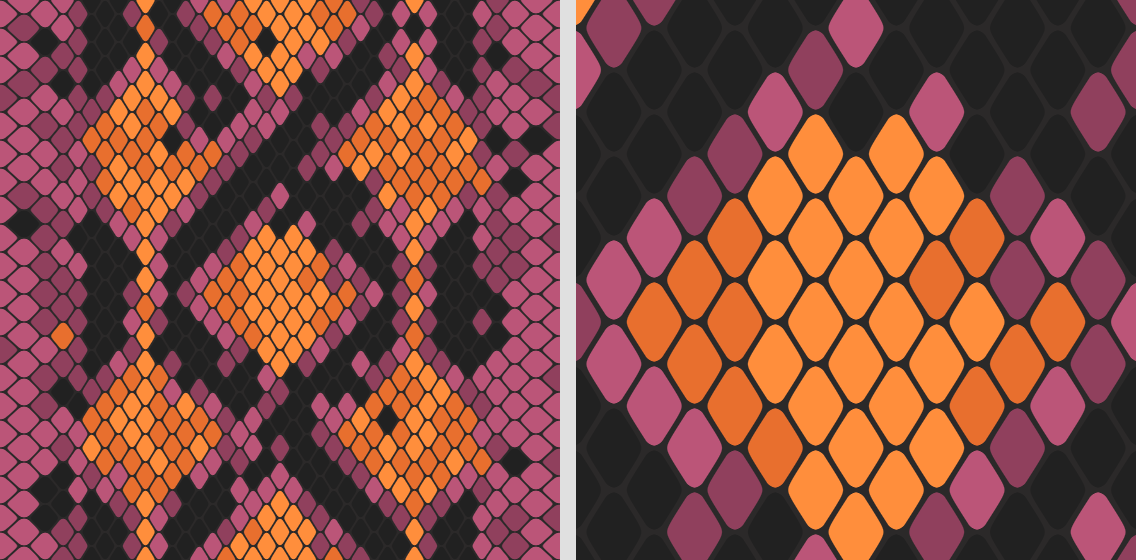
Left, the full canvas; right, a detail of the centre.
A Shadertoy shader for this pattern:

```glsl
// Snake skin: a staggered lattice of rounded hexagonal scales, wider at the sides.
// Each scale is coloured by its diamond distance to the nearest blotch centre,
// giving orange blotches, pink rims and dark bands, with hashed irregularities.

const float PITCH = 0.02402;    // column spacing in the middle
const float STRETCH = 0.00273;  // growth of the spacing past column 15

float hash(vec2 p) {
    vec3 q = fract(vec3(p.xyx) * 0.1031);
    q += dot(q, q.yzx + 33.33);
    return fract((q.x + q.y) * q.z);
}

// Signed column coordinate for a horizontal offset from the centre
float columnAt(float x) {
    float d = abs(x);
    float over = max(d - 15.0 * PITCH, 0.0);
    float tail = (sqrt(PITCH * PITCH + 4.0 * STRETCH * over) - PITCH) / (2.0 * STRETCH);
    return sign(x) * (min(d, 15.0 * PITCH) / PITCH + tail);
}

// Diamond distance to a blotch that recurs every 20 half rows
float blotch(vec2 p) {
    return abs(p.x) + abs(mod(p.y + 10.0, 20.0) - 10.0);
}

// Distance to a rounded flat-topped hexagon; q is in columns and half rows
float scaleDistance(vec2 q, float pitch) {
    float slant = abs(q.x) + 0.68 * sqrt(q.y * q.y + 0.02) - 0.84;
    slant /= length(vec2(1.0 / pitch, 0.68 * 40.0));
    float flatEdge = (abs(q.y) - 1.0) / 40.0;
    vec2 e = vec2(slant, flatEdge) + 0.0045;
    return length(max(e, 0.0)) + min(max(e.x, e.y), 0.0) - 0.0045;
}

vec3 scaleColor(vec2 cell) {
    vec3 black = vec3(0.13, 0.128, 0.128);
    float column = abs(cell.x);
    float middle = blotch(vec2(column, cell.y - 1.0));
    float side = blotch(vec2(column - 10.0, cell.y - 11.0));
    float ring = min(middle, side);
    float wild = hash(cell + 71.0);
    float tone = hash(cell.yx + 137.0);

    // Orange darkens away from the axis of its blotch
    float axis = middle < side && column < 7.0 ? column : abs(column - 10.0);
    float darkChance = 0.05 + 0.8 * smoothstep(1.0, 4.0, axis);
    if (column > 6.5) darkChance = 0.35 + 0.45 * smoothstep(0.0, 4.0, axis);
    vec3 orange = tone < darkChance ? vec3(0.91, 0.435, 0.18) : vec3(1.0, 0.555, 0.235);

    float plumChance = column > 17.5 ? 0.1 : 0.48;
    vec3 pink = tone < plumChance ? vec3(0.565, 0.25, 0.365) : vec3(0.735, 0.335, 0.47);

    // Blotches, with a few flawed scales
    if (ring < 5.5 && column < 14.5) {
        if (wild < 0.015) return black;
        return wild < (ring > 4.5 ? 0.1 : 0.02) ? pink : orange;
    }
    // Flanks
    if (column > 14.5) {
        if (column < 16.5 && wild > 0.96) return orange;
        return wild < (column > 17.5 ? 0.06 : 0.14) ? black : pink;
    }
    // Stems that link the side blotches
    if (abs(column - 10.0) < 0.5) return wild < 0.15 ? black : orange;
    if (abs(column - 10.0) < 1.5) return wild < 0.2 ? black : pink;
    // Rims
    if (ring < 7.5) return wild < 0.09 ? black : pink;
    // Dark bands, with more stray scales in the central pockets
    bool pocket = column < 3.5 && side < 11.5 && abs(mod(cell.y, 20.0) - 11.0) < 2.5;
    return wild < (pocket ? 0.3 : 0.07) ? pink : black;
}

void mainImage(out vec4 fragColor, in vec2 fragCoord) {
    vec2 p = fragCoord / iResolution.y;
    float x = fract(p.x - 0.5 * iResolution.x / iResolution.y + 0.5) - 0.5;
    vec2 grid = vec2(columnAt(x), (1.0 - p.y) * 40.0);
    float pitch = PITCH + 2.0 * STRETCH * max(abs(grid.x) - 15.0, 0.0);

    // Pick the closer scale from the two neighbouring columns
    float nearest = 1.0;
    vec2 cell = vec2(0.0);
    for (int i = 0; i < 2; i++) {
        float column = floor(grid.x) + float(i);
        float odd = mod(column, 2.0);
        vec2 candidate = vec2(column, 2.0 * floor((grid.y - odd) * 0.5 + 0.5) + odd);
        float d = scaleDistance(grid - candidate, pitch);
        if (d < nearest) {
            nearest = d;
            cell = candidate;
        }
    }

    // Fill each scale inside its dark seam
    float fill = clamp(0.5 - (nearest + 0.0013) * iResolution.y, 0.0, 1.0);
    vec3 color = mix(vec3(0.17, 0.162, 0.162), scaleColor(cell), fill);
    fragColor = vec4(color, 1.0);
}
```
